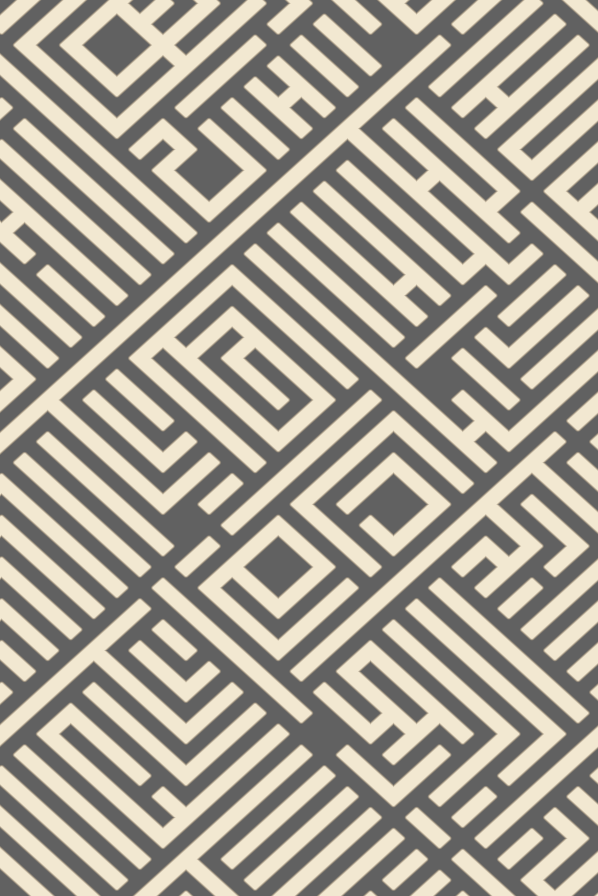
Write a Shadertoy shader that draws this pattern.

```glsl
float hash(vec2 p) {
    return fract(sin(dot(p, vec2(127.1, 311.7))) * 43758.5453);
}

// Names the strand through a lattice point: block corner and level within it
vec3 strandAt(vec2 node) {
    vec2 lo = vec2(-24.0), hi = vec2(24.0);

    // Cut the plane into uneven blocks, leaving long strands along big cuts
    for (int i = 0; i < 12; i++) {
        vec2 size = hi - lo;
        vec2 axis = size.x > size.y ? vec2(1.0, 0.0) : vec2(0.0, 1.0);
        float span = dot(size, axis);
        if (span < 6.0 + 3.0 * hash(hi - lo * 0.3)) break;

        float start = dot(lo, axis);
        float cut = start + floor(span * (0.35 + 0.3 * hash(lo * 1.7 + hi)));
        float place = dot(node, axis);
        float strip = span > 9.0 ? 1.0 : 0.0;
        if (strip > 0.5 && abs(place - cut) < 0.5)
            return vec3(lo + axis * (cut - start), -1.0);
        if (place < cut) hi = mix(hi, vec2(cut), axis);
        else lo = mix(lo, vec2(cut + strip), axis);
    }

    // Fill each block with bars, nested chevrons or nested frames
    vec2 size = hi - lo;
    vec2 q = node - lo;
    if (hash(lo + 3.1) > 0.5) q.x = size.x - 1.0 - q.x;
    if (hash(lo + 5.7) > 0.5) q.y = size.y - 1.0 - q.y;
    vec2 fold = min(q, 2.0 * floor(size * 0.5) - q);
    float pick = hash(lo + 7.3);
    float level = pick < 0.2 ? q.x
                : pick < 0.4 ? q.y
                : pick < 0.7 ? min(q.x, q.y)
                : min(fold.x, fold.y);
    return vec3(lo, level);
}

float roundedBox(vec2 p, vec2 halfSize, float radius) {
    vec2 d = abs(p) - halfSize + radius;
    return length(max(d, 0.0)) + min(max(d.x, d.y), 0.0) - radius;
}

// Distance to the strokes that leave the nearest lattice point
float mazeDistance(vec2 p) {
    vec2 node = floor(p + 0.5);
    vec2 local = p - node;
    vec3 strand = strandAt(node);
    float dist = 1.0;
    vec2 dir = vec2(1.0, 0.0);

    for (int i = 0; i < 4; i++) {
        vec2 next = node + dir;
        bool same = distance(strandAt(next), strand) < 0.5;
        // Break a few strokes and bridge a few neighbours
        float chance = hash(node + next + 0.37);
        if (same ? chance > 0.05 : chance < 0.045) {
            vec2 halfSize = 0.26 + 0.25 * abs(dir);
            dist = min(dist, roundedBox(local - dir * 0.25, halfSize, 0.07));
        }
        dir = vec2(-dir.y, dir.x);
    }
    return dist;
}

void mainImage(out vec4 fragColor, in vec2 fragCoord) {
    float rows = 29.0;
    vec2 uv = (fragCoord - 0.5 * iResolution.xy) / iResolution.y * rows;

    // Diagonal lattice, slightly flatter than a right angle
    vec2 p = vec2(0.67 * uv.x + 0.74 * uv.y, 0.74 * uv.y - 0.67 * uv.x);
    float dist = mazeDistance(p + vec2(2.3, -1.6));

    float soft = max(0.05, rows / iResolution.y);
    float ink = 1.0 - smoothstep(-soft, soft, dist);

    vec3 charcoal = vec3(0.38);
    vec3 cream = vec3(0.95, 0.91, 0.82);
    vec3 color = mix(charcoal, cream, ink);
    // Warm tint along the edges
    color -= vec3(0.0, 0.025, 0.055) * 4.0 * ink * (1.0 - ink);
    fragColor = vec4(color, 1.0);
}
```
